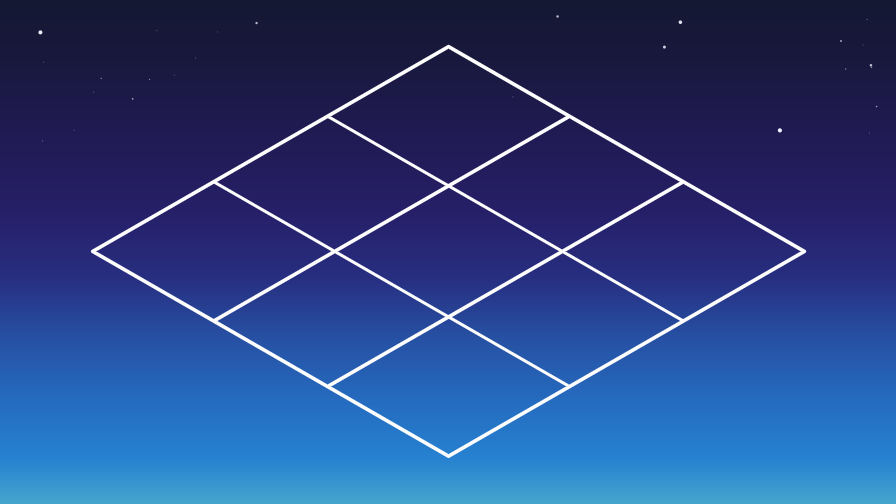
Reproduce this background procedurally as a Shadertoy shader.

```glsl
// A night sky fading to a bright blue horizon, with sparse stars and a
// white isometric three-by-three grid. The sky is a stepped colour ramp,
// the stars are hashed discs and the grid is built from line segments.

// Lengths are in canvas heights, with the origin at the lower left.
const vec2  GRID_CENTRE = vec2(0.890, 0.5012);
const vec2  GRID_HALF   = vec2(0.706, 0.4063);   // half diagonals
const float GRID_INSET  = 0.340;                 // where inner lines cross an edge
const float LINE_RADIUS = 0.0036;
const float THIN_RADIUS = 0.0030;                // inner lines that fall rightward
const vec3  LINE_COLOUR = vec3(0.995);

const int   STAR_COUNT  = 26;
const float STAR_MIN    = 0.0009;
const float STAR_MAX    = 0.0042;
const vec2  STAR_HEIGHT = vec2(0.71, 0.97);
const vec2  STAR_LEFT   = vec2(0.08, 0.60);      // dense side first
const vec2  STAR_RIGHT  = vec2(1.74, 0.98);
const vec3  STAR_COLOUR = vec3(0.95, 0.95, 1.0);

// Sky ramp, from the top of the canvas down.
const int SKY_STEPS = 9;
const float SKY_DEPTH[SKY_STEPS] = float[SKY_STEPS](
    0.0, 0.09, 0.25, 0.42, 0.55, 0.67, 0.80, 0.91, 1.0);
const vec3 SKY_COLOUR[SKY_STEPS] = vec3[SKY_STEPS](
    vec3(0.078, 0.094, 0.196), vec3(0.090, 0.094, 0.227),
    vec3(0.122, 0.102, 0.314), vec3(0.149, 0.122, 0.408),
    vec3(0.153, 0.180, 0.502), vec3(0.149, 0.314, 0.639),
    vec3(0.145, 0.424, 0.753), vec3(0.149, 0.506, 0.816),
    vec3(0.275, 0.647, 0.804));

float hash(float n) {
    return fract(sin(n * 12.9898 + 4.137) * 4375.85);
}

// Coverage of a shape with signed distance d, softened over one pixel.
float coverage(float d) {
    return clamp(0.5 - d * iResolution.y, 0.0, 1.0);
}

float segmentDistance(vec2 p, vec2 a, vec2 b) {
    vec2 ab = b - a;
    float t = clamp(dot(p - a, ab) / dot(ab, ab), 0.0, 1.0);
    return length(p - a - ab * t);
}

// Maps grid coordinates, counted from the top corner, to the canvas.
vec2 gridPoint(float right, float left) {
    return GRID_CENTRE + GRID_HALF * vec2(right - left, 1.0 - right - left);
}

vec3 sky(float depth) {
    vec3 colour = SKY_COLOUR[0];
    for (int i = 1; i < SKY_STEPS; i++) {
        float t = (depth - SKY_DEPTH[i - 1]) / (SKY_DEPTH[i] - SKY_DEPTH[i - 1]);
        colour = mix(colour, SKY_COLOUR[i], clamp(t, 0.0, 1.0));
    }
    return colour;
}

// Stars alternate between two groups, thinning out toward the middle.
float stars(vec2 p) {
    float light = 0.0;
    for (int i = 0; i < STAR_COUNT; i++) {
        float seed = float(i);
        float spread = hash(seed + 0.3);
        vec2 side = (i % 2 == 0) ? STAR_LEFT : STAR_RIGHT;
        vec2 place = vec2(mix(side.x, side.y, spread * spread),
                          mix(STAR_HEIGHT.x, STAR_HEIGHT.y, hash(seed + 47.1)));
        float size = pow(hash(seed + 91.7), 5.0);
        float disc = coverage(length(p - place) - mix(STAR_MIN, STAR_MAX, size));
        light = max(light, disc * mix(0.3, 1.0, sqrt(size)));
    }
    return light;
}

float grid(vec2 p) {
    float light = 0.0;
    for (int i = 0; i < 4; i++) {
        bool inner = i == 1 || i == 2;
        float k = inner ? mix(GRID_INSET, 1.0 - GRID_INSET, float(i - 1)) : float(i) / 3.0;
        float rising  = segmentDistance(p, gridPoint(k, 0.0), gridPoint(k, 1.0));
        float falling = segmentDistance(p, gridPoint(0.0, k), gridPoint(1.0, k));
        light = max(light, coverage(rising - LINE_RADIUS));
        light = max(light, coverage(falling - (inner ? THIN_RADIUS : LINE_RADIUS)));
    }
    return light;
}

void mainImage(out vec4 fragColor, in vec2 fragCoord) {
    vec2 p = fragCoord / iResolution.y;
    vec3 colour = sky(1.0 - p.y);
    colour = mix(colour, STAR_COLOUR, stars(p));
    colour = mix(colour, LINE_COLOUR, grid(p));
    fragColor = vec4(colour, 1.0);
}
```
